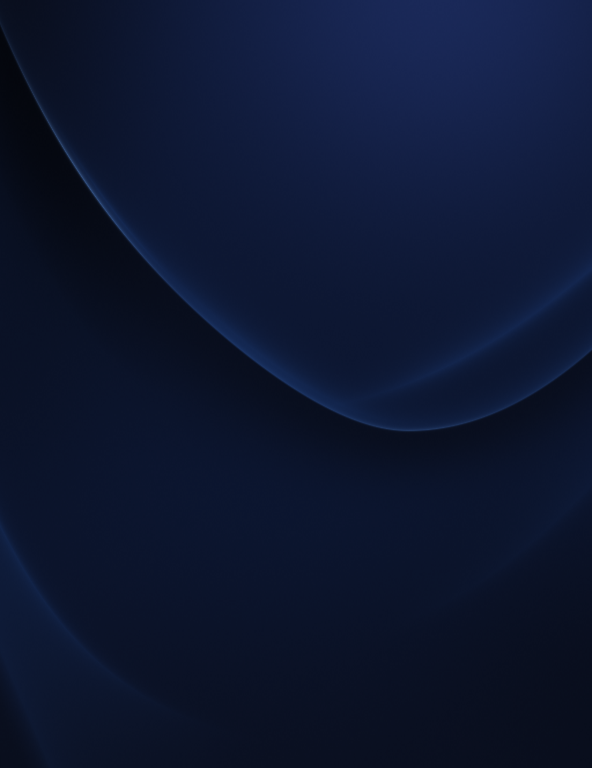
A WebGL 2 fragment shader for this background:

```glsl
#version 300 es
precision highp float;
// Deep navy background of smooth overlapping folds with softly lit rims.

#define NAVY vec3(0.046, 0.083, 0.182)
#define INK vec3(0.030, 0.046, 0.094)
#define ROYAL vec3(0.106, 0.166, 0.360)
#define RIM vec3(0.060, 0.145, 0.275)
#define GLINT vec3(0.170, 0.250, 0.340)
#define SHADOW_REACH 0.072
#define GRAIN 0.004

uniform vec2 u_resolution;
out vec4 fragColor;

float hash(vec2 p) {
    p = fract(p * vec2(0.1031, 0.1137));
    p += dot(p, p.yx + 33.33);
    return fract((p.x + p.y) * p.x * 43.7);
}

// Height of the large sweeping edge: steep on the left, round at its low point
float sweepHeight(float x) {
    float d = 0.69 - x;
    float bend = d > 0.0 ? 1.08 + 2.6 * (d - 0.58) * (d - 0.58) : 1.1;
    return 0.4385 + bend * d * d;
}

// Turns a vertical offset into distance, in canvas heights
float toDistance(float offset) {
    vec2 slope = vec2(dFdx(offset), dFdy(offset)) * u_resolution.y;
    return offset / max(length(slope), 1e-4);
}

// Glow around a line with its own reach above and below
float ridge(float d, float above, float below) {
    return exp(-abs(d) / (d > 0.0 ? above : below));
}

float spot(vec2 p, vec2 center, vec2 radius) {
    vec2 q = (p - center) / radius;
    return exp(-dot(q, q));
}

// Panel above the sweep, lit from the top
vec3 upperPanel(vec2 p, float sweep, float inner) {
    vec3 color = mix(INK, NAVY, smoothstep(-0.08, 0.42, p.x + 0.35 * (1.0 - p.y)));
    color = mix(color, ROYAL, 0.92 * spot(p, vec2(0.74, 1.02), vec2(0.39, 0.29)));

    // Second fold rising to the right
    float reveal = smoothstep(0.50, 0.78, p.x);
    float pocket = smoothstep(0.004, -0.012, inner) * reveal;
    color = mix(color, NAVY * 0.92, pocket * 0.6);
    color += RIM * 0.40 * reveal * ridge(inner, 0.018, 0.012);

    // Light gathered along the sweep
    float belly = spot(p, vec2(0.44, 0.53), vec2(0.25, 0.20));
    float right = smoothstep(0.60, 0.95, p.x);
    color += RIM * (0.12 + 0.45 * belly + 0.28 * right) * ridge(sweep, 0.018, 0.004);
    color += RIM * 0.18 * belly * ridge(sweep - 0.012, 0.014, 0.010);

    // Narrow inner crease on the upper left
    float crease = spot(p, vec2(0.19, 0.73), vec2(0.11, 0.12));
    color += RIM * 0.35 * crease * ridge(sweep - 0.009, 0.004, 0.007);
    return color;
}

// Panel below the sweep, with its shadow and faint folds
vec3 lowerPanel(vec2 p, float sweep, float leftFold, float rightFold, float lowFold, float corner) {
    vec3 color = mix(INK * 1.30, NAVY, smoothstep(-0.12, 0.42, p.y));
    color += vec3(0.0, 0.004, 0.010) * spot(p, vec2(0.55, 0.34), vec2(0.42, 0.16));
    color = mix(color, INK, 0.60 * spot(p, vec2(1.05, 0.10), vec2(0.32, 0.24)));
    color = mix(color, INK, 0.35 * spot(p, vec2(0.0, 0.50), vec2(0.20, 0.20)));

    // Left and right folds
    float leftFade = smoothstep(0.40, 0.02, p.x);
    color += RIM * 0.09 * leftFade * ridge(leftFold, 0.015, 0.06);
    float rightFade = smoothstep(0.60, 0.98, p.x);
    color += RIM * 0.15 * rightFade * ridge(rightFold, 0.040, 0.010);

    // Blue folds in the lower left corner
    float lowFade = smoothstep(0.48, 0.0, p.x);
    color += RIM * 0.20 * lowFade * ridge(lowFold, 0.010, 0.12);
    color += RIM * 0.24 * lowFade * lowFade * ridge(lowFold, 0.004, 0.008);
    color += RIM * 0.12 * lowFade * ridge(corner, 0.030, 0.006);
    color = mix(color, INK, 0.65 * smoothstep(0.004, -0.035, corner));

    // Shadow cast by the sweep, deepest at the upper left
    float depth = mix(0.92, 0.72, smoothstep(0.0, 0.45, p.x));
    float reach = SHADOW_REACH * mix(1.5, 0.8, smoothstep(0.0, 0.75, p.x));
    vec3 shade = INK * mix(0.42, 0.95, smoothstep(0.0, 0.32, p.x));
    float falloff = sweep / reach;
    return mix(color, shade, depth * exp(-falloff * falloff));
}

void main() {
    vec2 p = gl_FragCoord.xy / u_resolution;
    float d = p.x - 0.55;

    // Signed distances to every fold
    float sweep = toDistance(p.y - sweepHeight(p.x));
    float inner = toDistance(p.y - (0.47 + 0.14 * d + 0.58 * d * d));
    float leftFold = toDistance(p.y - (0.766 - 1.75 * p.x + 2.7 * p.x * p.x));
    float rightFold = toDistance(p.y - (0.165 + 0.08 * d + 0.83 * d * d));
    float lowFold = toDistance(p.y - 0.316 * exp(-5.0 * p.x));
    float corner = toDistance(p.y - (0.154 - 1.8 * p.x));

    vec3 upper = upperPanel(p, sweep, inner);
    vec3 lower = lowerPanel(p, sweep, leftFold, rightFold, lowFold, corner);
    float soft = 0.0018;
    vec3 color = mix(lower, upper, smoothstep(-soft, soft, sweep));

    // Thin glint, brightest high on the left
    float glint = 0.14 + 0.75 * spot(p, vec2(0.14, 0.78), vec2(0.13, 0.17));
    glint += 0.25 * spot(p, vec2(0.70, 0.44), vec2(0.12, 0.10));
    color += GLINT * glint * ridge(sweep - 0.001, 0.0022, 0.0012);

    color += GRAIN * (hash(floor(p * 512.0)) - 0.5);
    fragColor = vec4(max(color, 0.0), 1.0);
}
```
